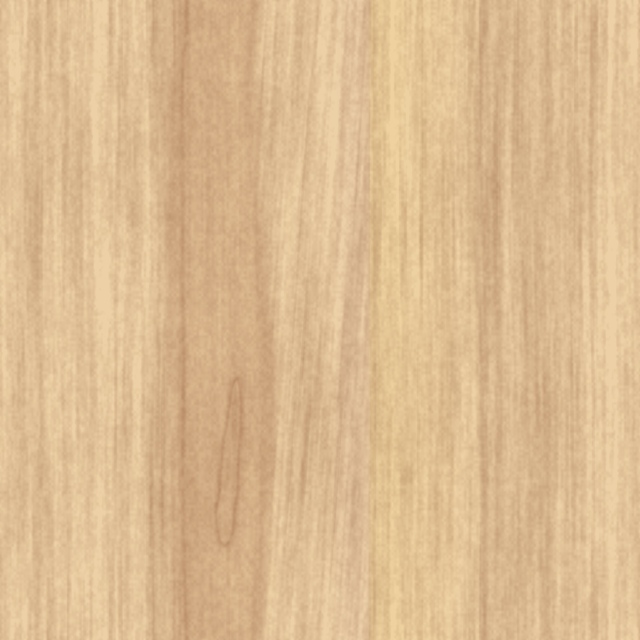
This texture is drawn by a WebGL 2 fragment shader. Its source:

```glsl
#version 300 es
precision highp float;
// Pale planed wood with upright grain, a darker heartwood strip, a plank joint
// and one slender knot. Stretched wrapping value noise makes the streaks, soft
// bands set the broad tone, and a bent oval distance draws the knot.

uniform vec2 u_resolution;
out vec4 fragColor;

const float TAU = 6.2831853;
const vec3 DARK_WOOD = vec3(0.768, 0.617, 0.465);
const vec3 LIGHT_WOOD = vec3(0.902, 0.783, 0.616);
const vec3 HEART_TINT = vec3(0.003, -0.006, -0.006);
const vec3 HONEY_TINT = vec3(0.004, 0.004, -0.022);
const vec3 GREY_TINT = vec3(-0.006, -0.006, 0.012);
const float BASE_TONE = 0.88;
const float GRAIN_CONTRAST = 1.15;
const float NAP_CONTRAST = 0.27;
const float SLANT = 0.066;          // sideways drift of the leaning grain
const float JOINT_X = 0.578;
const float HEART_LEFT = 0.289;
const float KNOT_BOTTOM = 0.147;
const float KNOT_HEIGHT = 0.261;
const float KNOT_WIDTH = 0.0165;

// Broad darker bands: centre, half width, depth
const int BAND_COUNT = 7;
const vec3 BANDS[BAND_COUNT] = vec3[](
  vec3(0.060, 0.022, 0.17), vec3(0.135, 0.020, 0.10), vec3(0.260, 0.030, 0.24),
  vec3(0.500, 0.045, 0.13), vec3(0.560, 0.024, 0.20), vec3(0.765, 0.022, 0.13),
  vec3(0.825, 0.036, 0.31));

float hash(vec2 cell, uint seed) {
  uint h = uint(cell.x) * 1597334677u ^ uint(cell.y) * 3812015801u ^ seed * 2654435769u;
  h = (h ^ (h >> 16)) * 2246822519u;
  h = (h ^ (h >> 13)) * 3266489917u;
  return float((h ^ (h >> 16)) >> 8) / 16777216.0;
}

// Value noise centred on zero that wraps over the unit square
float noise(vec2 uv, vec2 period, uint seed) {
  vec2 p = uv * period;
  vec2 i = floor(p);
  vec2 f = p - i;
  f = f * f * (3.0 - 2.0 * f);
  vec2 a = mod(i, period);
  vec2 b = mod(i + 1.0, period);
  float low = mix(hash(a, seed), hash(vec2(b.x, a.y), seed), f.x);
  float high = mix(hash(vec2(a.x, b.y), seed), hash(b, seed), f.x);
  return mix(low, high, f.y) - 0.5;
}

float bell(float d, float width) {
  d /= width;
  return exp(-d * d);
}

// Streaks at four widths with thin dark lines
float grain(vec2 uv, uint seed) {
  float g = 0.26 * noise(uv, vec2(36.0, 2.0), seed);
  g += 0.36 * noise(uv, vec2(86.0, 3.0), seed + 1u);
  g += 0.36 * noise(uv, vec2(172.0, 5.0), seed + 2u);
  g += 0.24 * noise(uv, vec2(250.0, 24.0), seed + 3u);
  float lines = noise(uv, vec2(120.0, 3.0), seed + 4u);
  return g - 0.24 * smoothstep(0.16, 0.44, lines);
}

// Leaning grain: two sheared layers, each faded out where its shear restarts
float leaningGrain(vec2 uv) {
  float a = fract(uv.y + 0.4);
  float b = fract(uv.y + 0.9);
  float w = smoothstep(0.0, 1.0, 1.0 - abs(2.0 * a - 1.0));
  float sum = w * grain(vec2(uv.x - SLANT * a, a), 20u)
            + (1.0 - w) * grain(vec2(uv.x - SLANT * b, b), 30u);
  return sum / length(vec2(w, 1.0 - w));
}

// Approximate signed distance to the bent, blunt-ended knot
float knotDistance(vec2 uv) {
  float s = (uv.y - KNOT_BOTTOM) / KNOT_HEIGHT;
  float along = clamp(s, 0.0, 1.0);
  float wobble = 0.007 * noise(uv, vec2(9.0, 30.0), 50u);
  float centre = mix(0.350, 0.371, along) + wobble;
  vec2 radius = vec2(KNOT_WIDTH * mix(1.05, 0.62, along), 0.5 * KNOT_HEIGHT);
  vec2 p = vec2((uv.x - centre) / radius.x, 2.0 * s - 1.0);
  float level = p.x * p.x + p.y * p.y * p.y * p.y - 1.0;
  vec2 slope = vec2(2.0 * p.x, 4.0 * p.y * p.y * p.y) / radius;
  return level / max(length(slope), 1.0);
}

void main() {
  vec2 uv = gl_FragCoord.xy / u_resolution;

  // Zones across the board
  float heartRight = 0.405 + 0.015 * cos(TAU * (uv.y - 0.35))
                   + 0.008 * noise(uv, vec2(3.0, 9.0), 60u);
  float heartLeft = HEART_LEFT + 0.008 * noise(uv, vec2(3.0, 7.0), 61u);
  float heart = smoothstep(heartLeft - 0.055, heartLeft + 0.010, uv.x)
              * (1.0 - smoothstep(heartRight - 0.010, heartRight + 0.036, uv.x));
  float rightPlank = smoothstep(JOINT_X - 0.0015, JOINT_X + 0.0015, uv.x);
  float leaning = smoothstep(heartRight - 0.01, heartRight + 0.02, uv.x) * (1.0 - rightPlank);
  float honey = rightPlank * (1.0 - smoothstep(0.60, 0.78, uv.x));

  // Broad tone
  float tone = BASE_TONE - 0.42 * heart + 0.02 * honey;
  for (int i = 0; i < BAND_COUNT; i++) {
    float d = abs(uv.x - BANDS[i].x);
    tone -= BANDS[i].z * bell(min(d, 1.0 - d), BANDS[i].y);
  }
  tone += 0.26 * noise(uv, vec2(5.0, 4.0), 1u) + 0.18 * noise(uv, vec2(16.0, 11.0), 2u);
  tone += 0.12 * noise(uv, vec2(44.0, 30.0), 7u);

  // Grain and fine nap
  vec2 bent = uv + vec2(0.008 * noise(uv, vec2(4.0, 3.0), 3u), 0.0);
  float streaks = mix(grain(bent, 10u), leaningGrain(uv), leaning);
  tone += GRAIN_CONTRAST * streaks * (1.0 - 0.55 * heart);
  tone += NAP_CONTRAST * (noise(uv, vec2(140.0, 100.0), 4u)
                        + noise(uv, vec2(256.0, 230.0), 5u));

  // Heartwood edges and plank joint
  float fade = 0.8 + 1.0 * noise(uv, vec2(2.0, 5.0), 6u);
  tone -= 0.32 * fade * bell(uv.x - heartLeft, 0.0038);
  tone -= 0.14 * fade * bell(uv.x - heartLeft, 0.012);
  tone -= 0.30 * fade * bell(uv.x - heartRight, 0.010);
  tone -= 0.16 * fade * bell(uv.x - JOINT_X, 0.0025);

  // Knot: halo, filled body, darker rim
  float knot = knotDistance(uv);
  tone -= 0.10 * bell(max(knot, 0.0), 0.012);
  tone -= 0.10 * (1.0 - smoothstep(-0.003, 0.002, knot));
  tone -= 0.42 * bell(knot, 0.0036);

  vec3 colour = mix(DARK_WOOD, LIGHT_WOOD, clamp(tone, -0.4, 1.2));
  colour += HEART_TINT * heart + HONEY_TINT * honey;
  colour += GREY_TINT * bell(uv.x - 0.555, 0.03) * (1.0 - rightPlank);
  fragColor = vec4(colour, 1.0);
}
```
